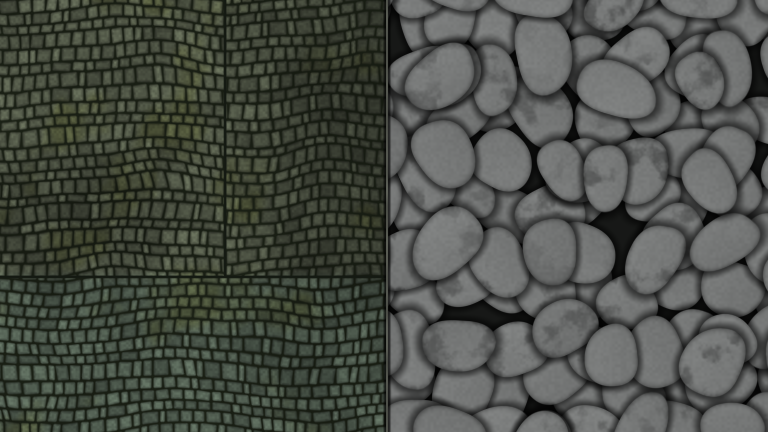
Reproduce this texture procedurally as a Shadertoy shader.

```glsl
// Mossy cobble mosaic on the left, a metal strip, and smooth pale pebbles on the right.

const float STRIP_X = 0.896;
const vec2 PANEL_SEAM = vec2(0.521, 0.359);

float hash(vec2 p) {
    vec3 q = fract(vec3(p.xyx) * 0.1031);
    q += dot(q, q.yzx + 33.33);
    return fract((q.x + q.y) * q.z);
}

vec2 hash2(vec2 p) {
    return vec2(hash(p), hash(p + 71.7));
}

float noise(vec2 p) {
    vec2 i = floor(p), f = fract(p);
    f = f * f * (3.0 - 2.0 * f);
    return mix(mix(hash(i), hash(i + vec2(1, 0)), f.x),
               mix(hash(i + vec2(0, 1)), hash(i + vec2(1, 1)), f.x), f.y);
}

float fbm(vec2 p) {
    float sum = 0.0, amp = 0.5;
    for (int i = 0; i < 4; i++) {
        sum += amp * noise(p);
        p = p * 2.03 + 17.3;
        amp *= 0.5;
    }
    return sum;
}

mat2 rotation(float a) {
    float c = cos(a), s = sin(a);
    return mat2(c, -s, s, c);
}

// Uneven division of a line: returns cell index, start and end.
vec3 unevenCell(float x, float seed, float amount) {
    float id = floor(x);
    if (x < id + amount * hash(vec2(id, seed))) id -= 1.0;
    return vec3(id, id + amount * hash(vec2(id, seed)),
                id + 1.0 + amount * hash(vec2(id + 1.0, seed)));
}

float roundedBox(vec2 p, vec2 halfSize, float radius) {
    vec2 q = abs(p) - halfSize + radius;
    return length(max(q, 0.0)) + min(max(q.x, q.y), 0.0) - radius;
}

vec3 mosaic(vec2 p, float aa) {
    // Each panel has its own slightly bent rows
    float panel = step(PANEL_SEAM.y, p.y) * (1.0 + step(PANEL_SEAM.x, p.x));
    vec2 bend = vec2(noise(p * 9.0), noise(p * 8.0 + 40.0)) - 0.5;
    vec2 g = p + 0.022 * bend + vec2(0.0, 0.010 * sin(p.x * 11.0 + panel));
    vec2 size = vec2(0.0295, 0.0305);
    vec3 row = unevenCell(g.y / size.y, panel + 5.0, 0.4);
    vec3 column = unevenCell(g.x / size.x + 0.47 * row.x, row.x + panel * 50.0, 0.55);
    vec2 id = vec2(column.x, row.x + panel * 50.0);

    vec2 extent = vec2(column.z - column.y, row.z - row.y) * size;
    vec2 local = vec2(g.x + 0.47 * row.x * size.x, g.y)
               - 0.5 * vec2(column.y + column.z, row.y + row.z) * size;
    local = rotation((hash(id + 9.0) - 0.5) * 0.22) * local;
    float d = roundedBox(local, 0.5 * extent - 0.0024, 0.004);

    // Stone tone, moss and shaded areas
    float patches = fbm(p * 4.0 + 3.0);
    float upper = smoothstep(0.34, 0.38, p.y);
    float tone = 0.76 + 0.36 * hash(id) + 0.5 * (patches - 0.47);
    tone *= 1.0 - 0.22 * upper * smoothstep(0.48, 0.85, p.x);
    tone *= 0.9 + 0.2 * noise(p * 180.0);
    vec3 stone = mix(vec3(0.315, 0.365, 0.315), vec3(0.325, 0.350, 0.285), upper);
    vec3 moss = vec3(0.29, 0.31, 0.17);
    stone = mix(stone, moss, 0.55 * smoothstep(0.5, 0.72, fbm(p * 7.0 + 20.0)));
    stone *= tone * mix(0.78, 1.06, smoothstep(0.0, 0.007, -d));
    vec3 grout = vec3(0.095, 0.115, 0.075) * (0.75 + 0.5 * patches);
    vec3 col = mix(stone, grout, smoothstep(-0.6 * aa - 0.001, 0.6 * aa + 0.001, d));

    // Seams between panels
    float seam = abs(p.y - PANEL_SEAM.y);
    seam = min(seam, mix(1.0, abs(p.x - PANEL_SEAM.x), step(PANEL_SEAM.y, p.y)));
    return mix(vec3(0.08, 0.10, 0.07), col, smoothstep(0.001, 0.004 + 0.5 * aa, seam));
}

vec3 pebbleColor(vec2 p, vec2 q, float r, vec2 id) {
    float dome = sqrt(max(1.0 - r * r, 0.0));
    float tone = mix(0.31, 0.472, smoothstep(0.0, 0.65, dome));
    tone += 0.02 * q.y + 0.04 * (hash(id + 3.0) - 0.5);
    // Grey mineral stains on some stones
    float stain = smoothstep(0.48, 0.72, fbm(p * 22.0 + id * 7.0));
    tone -= 0.13 * stain * smoothstep(0.35, 0.9, hash(id + 13.0));
    tone += 0.03 * (noise(p * 150.0) - 0.5);
    return tone * vec3(0.99, 1.005, 1.0);
}

vec3 pebbles(vec2 p, float aa) {
    const float CELL = 0.212;
    vec3 col = vec3(0.09, 0.095, 0.09);
    // Interleaved grids stacked from the bottom up
    for (int layer = 0; layer < 5; layer++) {
        float level = float(layer);
        vec2 shift = vec2(mod(level, 2.0), mod(floor(level * 0.5), 2.0)) * 0.5
                   + (layer == 4 ? vec2(0.26, 0.23) : vec2(0.0));
        vec2 base = floor(p / CELL - shift);
        for (int k = 0; k < 9; k++) {
            vec2 cell = base + vec2(k % 3, k / 3) - 1.0;
            vec2 id = cell + 20.0 + level * 31.0;
            if (layer == 4 && hash(id + 2.0) < 0.55) continue;
            vec2 center = (cell + shift + 0.5 + 0.32 * (hash2(id) - 0.5)) * CELL;
            vec2 radii = mix(vec2(0.066, 0.052), vec2(0.091, 0.072), hash2(id + 5.0));
            vec2 q = rotation(hash(id + 8.0) * 3.14) * (p - center) / radii;
            float a = atan(q.y, q.x + 1e-5);
            vec2 e = pow(abs(q), vec2(2.3));
            float r = pow(e.x + e.y, 1.0 / 2.3);
            r *= 1.0 + 0.05 * sin(2.0 * a + id.x) + 0.04 * sin(3.0 * a + id.y);
            float d = (r - 1.0) * min(radii.x, radii.y);
            col *= mix(0.42, 1.0, smoothstep(-0.002, 0.020, d));
            col = mix(pebbleColor(p, q, r, id), col, smoothstep(-0.7 * aa, 0.7 * aa, d));
        }
    }
    return col;
}

void mainImage(out vec4 fragColor, in vec2 fragCoord) {
    vec2 p = fragCoord / iResolution.y;
    float aa = 1.0 / iResolution.y;
    vec3 col = p.x < STRIP_X ? mosaic(p, aa) : pebbles(p, aa);

    // Metal strip with dark joints
    float offset = abs(p.x - STRIP_X);
    col *= mix(0.3, 1.0, smoothstep(0.004, 0.011, offset));
    vec3 metal = vec3(0.33, 0.34, 0.31) * (0.85 + 0.3 * noise(p * vec2(60.0, 25.0)));
    col = mix(metal, col, smoothstep(0.0025 - 0.5 * aa, 0.0025 + 0.5 * aa, offset));
    fragColor = vec4(col, 1.0);
}
```
